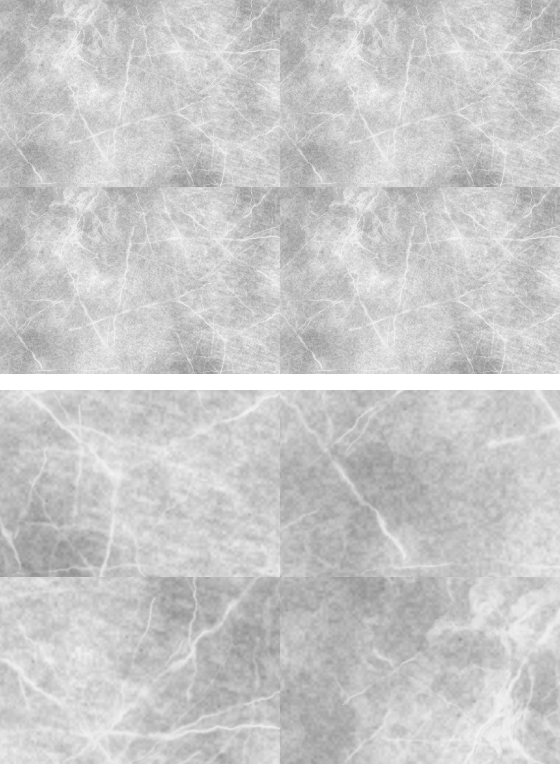
Top, the full canvas; bottom, a detail of the centre.
Write a Shadertoy shader that draws this texture.

```glsl
// Pale grey marble slab with white veins, laid as a two by two grid of equal tiles.

const float TILES = 2.0;            // repeats across and down
const float TILE_ASPECT = 1.5;      // tile width, with its height as 1
const vec3 STONE = vec3(0.785);
const vec3 VEIN = vec3(0.935);
const float MOTTLE = 0.29;          // contrast of the cloudy ground
const float GRAIN = 0.13;           // contrast of the fine grain
const float WARP = 0.07;            // waviness of the veins
const float FRAY = 0.010;           // raggedness of the veins
const float MAIN_WIDTH = 0.0055;
const float HAIR_WIDTH = 0.0038;
const int HAIR_COUNT = 96;
const float SPECK_CELLS = 42.0;

// Main veins: start and end in tile units
const vec4 MAIN_VEINS[12] = vec4[12](
    vec4(0.52, 0.97, 0.31, 0.64), vec4(0.86, 1.00, 1.01, 0.59),
    vec4(0.89, 0.96, 1.55, 0.40), vec4(0.90, 0.72, 1.55, 0.73),
    vec4(1.48, 1.02, 1.18, 0.70), vec4(0.39, 0.24, 1.14, 0.47),
    vec4(0.95, 0.40, 1.22, 0.16), vec4(1.22, 0.16, 1.55, 0.36),
    vec4(-0.05, 0.38, 0.24, 0.03), vec4(0.72, 0.80, 0.60, 0.10),
    vec4(0.60, 0.10, 0.30, 0.66), vec4(1.22, 0.17, 1.19, -0.05));

// Broad shading: centre, radius, brightness change
const vec4 PATCHES[9] = vec4[9](
    vec4(0.00, 0.12, 0.25, -0.12), vec4(0.12, 0.88, 0.26, -0.12),
    vec4(0.66, 0.88, 0.18, -0.08), vec4(1.38, 0.88, 0.18, -0.11),
    vec4(1.03, 0.06, 0.16, -0.10), vec4(0.88, 0.38, 0.13, -0.05),
    vec4(0.33, 0.68, 0.15, 0.09), vec4(1.19, 0.72, 0.13, 0.06),
    vec4(0.47, 0.95, 0.12, 0.12));

float hash(vec2 p) {
    vec3 q = fract(vec3(p.xyx) * 0.1031);
    q += dot(q, q.yzx + 33.33);
    return fract((q.x + q.y) * q.z);
}

float noise(vec2 p) {
    vec2 i = floor(p), f = fract(p);
    f = f * f * (3.0 - 2.0 * f);
    return mix(mix(hash(i), hash(i + vec2(1, 0)), f.x),
               mix(hash(i + vec2(0, 1)), hash(i + vec2(1, 1)), f.x), f.y);
}

float fbm(vec2 p) {
    float sum = 0.0, amp = 0.5;
    for (int i = 0; i < 5; i++) {
        sum += amp * noise(p);
        p = mat2(1.6, 1.2, -1.2, 1.6) * p + 17.3;
        amp *= 0.5;
    }
    return sum / 0.97;
}

// Vein from a to b: bright core, faint haze, thinner towards b
float vein(vec2 p, vec2 a, vec2 b, float width, float haze, float pixel) {
    vec2 ab = b - a;
    float t = clamp(dot(p - a, ab) / dot(ab, ab), 0.0, 1.0);
    float d = length(p - a - ab * t);
    float core = max(width * (1.2 - 0.6 * t), 0.6 * pixel);
    return 0.7 * exp(-d * d / (core * core)) + haze * exp(-d / (width * 5.0));
}

float veins(vec2 p, float pixel) {
    vec2 bend = vec2(fbm(p * 4.0 + 31.0), fbm(p * 4.0 + 67.0)) - 0.5;
    vec2 fray = vec2(fbm(p * 36.0), fbm(p * 36.0 + 53.0)) - 0.5;
    vec2 q = p + WARP * bend + 2.0 * FRAY * fray;
    float wear = smoothstep(0.32, 0.62, fbm(p * 15.0 + 11.0));
    float bare = 1.0;               // share of stone left uncovered

    for (int i = 0; i < 12; i++) {
        vec4 m = MAIN_VEINS[i];
        bare *= 1.0 - (0.45 + 0.5 * wear) * vein(q, m.xy, m.zw, MAIN_WIDTH, 0.28, pixel);
    }
    // Hairline cracks: odd ones fan out from main veins, the others lie anywhere
    for (int i = 0; i < HAIR_COUNT; i++) {
        float k = float(i) * 7.0;
        vec2 a = vec2(TILE_ASPECT * hash(vec2(k, 1.0)), hash(vec2(k, 2.0)));
        vec4 m = MAIN_VEINS[(i / 2) % 12];
        if (i % 2 == 1) a = mix(m.xy, m.zw, a.y);
        float angle = 6.2832 * hash(vec2(k, 3.0));
        vec2 reach = mix(0.12, 0.55, hash(vec2(k, 4.0))) * vec2(cos(angle), sin(angle));
        float strength = mix(0.25, 0.9, hash(vec2(k, 5.0))) * (0.25 + 0.75 * wear);
        bare *= 1.0 - strength * vein(q, a, a + reach, HAIR_WIDTH, 0.09, pixel);
    }
    // Ragged white wisps, densest around the upper left vein
    float ridge = 1.0 - abs(2.0 * fbm(p * 11.0 + 3.0 * bend) - 1.0);
    vec2 off = (p - vec2(0.41, 0.77)) * vec2(5.0, 2.6);
    float dense = 0.25 + 0.65 * exp(-dot(off, off));
    bare *= 1.0 - dense * smoothstep(0.8, 1.0, ridge) * (0.4 + 0.6 * wear);
    return 1.0 - bare;
}

float stoneShade(vec2 p) {
    float shade = MOTTLE * (fbm(p * 6.0 + 5.0) - 0.5);
    for (int i = 0; i < 9; i++) {
        vec2 d = (p - PATCHES[i].xy) / PATCHES[i].z;
        shade += PATCHES[i].w * exp(-dot(d, d));
    }
    // Fine grain, with slanted wrinkles towards the right
    float grain = 0.4 * noise(p * 45.0) + noise(p * 100.0) + noise(p * 190.0) - 1.2;
    float wrinkle = noise(vec2(p.x * 28.0, (p.y + 0.25 * p.x) * 95.0)) - 0.5;
    return shade + GRAIN * (0.6 * grain + 0.7 * wrinkle * smoothstep(0.5, 1.3, p.x));
}

float specks(vec2 p, float pixel) {
    vec2 cell = floor(p * SPECK_CELLS);
    vec2 centre = 0.3 + 0.4 * vec2(hash(cell + 3.0), hash(cell + 9.0));
    float d = length(fract(p * SPECK_CELLS) - centre);
    return step(0.96, hash(cell + 21.0)) * (1.0 - smoothstep(0.06, 0.12 + pixel * SPECK_CELLS, d));
}

void mainImage(out vec4 fragColor, in vec2 fragCoord) {
    vec2 p = fract(fragCoord / iResolution.xy * TILES) * vec2(TILE_ASPECT, 1.0);
    float pixel = TILES / iResolution.y;
    float shade = stoneShade(p);
    vec3 color = STONE + shade - 0.07 * specks(p, pixel);
    color = mix(color, VEIN + 0.25 * shade, veins(p, pixel));
    fragColor = vec4(clamp(color, 0.0, 1.0), 1.0);
}
```
